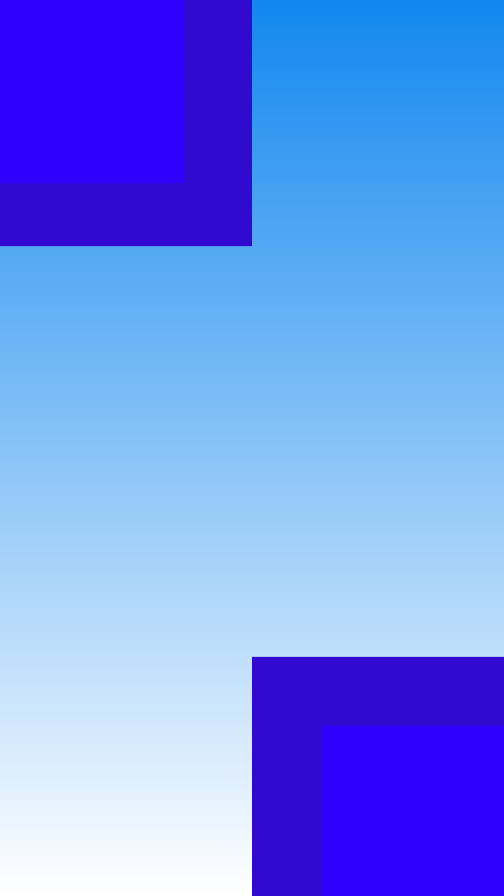
A WebGL 1 fragment shader for this background:

```glsl
precision highp float;

uniform vec2 u_resolution;

const vec3 SKY_TOP = vec3(0.07, 0.53, 0.937);
const vec3 SKY_BOTTOM = vec3(1.0);
const vec3 FRAME_COLOR = vec3(0.19, 0.045, 0.81);
const vec3 PANEL_COLOR = vec3(0.19, 0.0, 1.0);

// Free corners of the blocks, as fractions of the canvas
const vec2 UPPER_FRAME = vec2(0.5, 0.7253);
const vec2 UPPER_PANEL = vec2(0.3657, 0.7956);
const vec2 LOWER_FRAME = vec2(0.5, 0.2669);
const vec2 LOWER_PANEL = vec2(0.6373, 0.1901);

// Coverage of the region left of and above a corner, smoothed over one pixel
float upperLeft(vec2 uv, vec2 corner) {
  vec2 inside = vec2(corner.x - uv.x, uv.y - corner.y);
  vec2 cover = clamp(inside * u_resolution + 0.5, 0.0, 1.0);
  return cover.x * cover.y;
}

// The lower right region is the upper left one turned by half a circle
float lowerRight(vec2 uv, vec2 corner) {
  return upperLeft(1.0 - uv, 1.0 - corner);
}

void main() {
  vec2 uv = gl_FragCoord.xy / u_resolution;

  // Sky gradient
  vec3 color = mix(SKY_BOTTOM, SKY_TOP, uv.y);

  // Corner blocks: dark frames, then bright panels
  float frame = max(upperLeft(uv, UPPER_FRAME), lowerRight(uv, LOWER_FRAME));
  float panel = max(upperLeft(uv, UPPER_PANEL), lowerRight(uv, LOWER_PANEL));
  color = mix(color, FRAME_COLOR, frame);
  color = mix(color, PANEL_COLOR, panel);

  gl_FragColor = vec4(color, 1.0);
}
```
